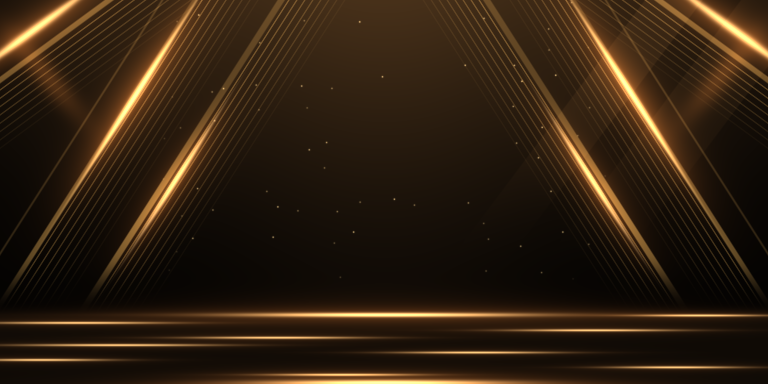
Write a Shadertoy shader that draws this background.

```glsl
#define AMBER vec3(1.0, 0.53, 0.2)
#define CREAM vec3(1.0, 0.86, 0.58)
#define GOLD vec3(0.6, 0.46, 0.23)
#define BROWN vec3(0.28, 0.19, 0.1)
#define SLANT 0.64
#define HORIZON 0.18
#define LINE_GAP 0.0175
#define LINE_COUNT 8.0
#define STREAKS 9
#define SPARK_CELL 0.082

float hash(vec2 p) {
    p = fract(p * vec2(0.1031, 0.1137));
    p += dot(p, p.yx + 33.33);
    return fract((p.x + p.y) * p.x * 43.7);
}

float bell(float x, float width) {
    x /= width;
    return exp(-x * x);
}

// Soft-edged bar between two offsets
float bar(float s, float lo, float hi) {
    float aa = 1.0 / iResolution.y;
    return smoothstep(lo - aa, lo + aa, s) * smoothstep(hi + aa, hi - aa, s);
}

// Parallel hairlines on the negative side of a beam
float hairlines(float s) {
    float index = floor(-s / LINE_GAP);
    float d = abs(fract(-s / LINE_GAP) - 0.5) * LINE_GAP;
    float aa = 1.0 / iResolution.y;
    float fade = step(0.0, index) * max(0.0, 1.0 - index / LINE_COUNT);
    return smoothstep(0.0006 + aa, 0.0004, d) * fade;
}

// Tapered hot core with an amber halo
vec3 flare(float s, float along, float reach, float width) {
    float taper = bell(along, reach);
    float core = bell(s, width * (0.25 + 0.75 * taper)) * taper;
    float halo = exp(-abs(s) / (width * 3.2)) * taper;
    return CREAM * core * 0.85 + AMBER * halo * 0.5;
}

// Horizontal offset to a slanted line, made perpendicular
float slanted(vec2 m, float top, float slope) {
    return (m.x - top - slope * m.y) / sqrt(1.0 + slope * slope);
}

// Overhead glow that narrows towards the floor
vec3 backdrop(vec2 m) {
    float fall = exp(-1.15 * m.y - 1.3 * m.y * m.y);
    float spread = bell(m.x, 0.68 - 0.3 * m.y);
    vec3 col = BROWN * fall * (0.2 + 0.8 * spread);
    return col + BROWN * 0.18 * bell(m.x - 0.75, 0.3) * bell(m.y - 0.25, 0.3);
}

vec3 beams(vec2 m) {
    float outer = slanted(m, 0.484, SLANT);
    float inner = slanted(m, 0.258, SLANT);
    float edge = slanted(m, 0.574, SLANT);
    float corner = slanted(m, 0.805, 1.364);
    float cross = slanted(m, 1.03, -0.767);
    float t = m.y;

    // Gold bands and hairlines
    vec3 col = GOLD * bar(inner, 0.0, 0.016) * (0.3 + 0.45 * bell(t - 0.55, 0.2));
    col += GOLD * bar(outer, 0.0, 0.013) * (0.25 + 0.35 * bell(t - 0.6, 0.2));
    col += GOLD * bar(edge, 0.0, 0.005) * 0.27;
    col += GOLD * bar(corner, -0.06, -0.046) * 0.55;
    col += GOLD * 0.42 * (hairlines(inner) + hairlines(outer) + hairlines(corner + 0.065));

    // Flares and their wide warm spill
    col += flare(outer - 0.003, t - 0.25, 0.2, 0.0085);
    col += flare(inner + 0.014, t - 0.47, 0.15, 0.007);
    col += flare(corner, t - 0.08, 0.13, 0.011);
    col += AMBER * 0.08 * bell(outer, 0.08) * bell(t - 0.25, 0.28);
    col += AMBER * 0.05 * bell(inner, 0.07) * bell(t - 0.5, 0.22);
    col += AMBER * 0.22 * bell(cross, 0.032) * bell(t - 0.2, 0.1);
    return col * smoothstep(0.82, 0.66, t);
}

vec3 sparks(vec2 p) {
    vec2 cell = floor(p / SPARK_CELL);
    vec2 jitter = vec2(hash(cell + 11.0), hash(cell + 47.0)) * 0.8 + 0.1;
    float d = length(p - (cell + jitter) * SPARK_CELL);
    float lit = step(0.6, hash(cell + 83.0)) * (0.25 + 0.4 * hash(cell + 5.0));
    float area = smoothstep(0.62, 0.45, abs(p.x - 1.0)) * smoothstep(0.25, 0.32, p.y);
    return CREAM * bell(d, 0.0024) * lit * area;
}

vec3 stage(vec2 p) {
    float x = p.x - 1.0;
    float h = p.y - HORIZON;
    vec3 col = BROWN * 0.2 * smoothstep(0.03, -0.02, h);

    // Horizon and front rim
    col += AMBER * 0.4 * bell(x, 0.65) * exp(-abs(h) / 0.022);
    col += CREAM * bell(x, 0.34) * bell(h, 0.0055);
    col += AMBER * 0.6 * bell(x, 0.5) * exp(-p.y / 0.018);
    col += CREAM * bell(x, 0.28) * bell(p.y - 0.003, 0.007);

    // Scattered horizontal streaks
    for (int i = 0; i < STREAKS; i++) {
        float n = float(i);
        float swing = 0.98 + 0.88 * cos(0.04 + 0.54 * n + 0.25 * cos(1.5708 * n));
        float march = 0.2 + 0.26 * (n - 1.0);
        float dx = p.x - (i % 2 == 0 ? swing : march);
        float dy = p.y - (HORIZON - 0.0016 - 0.0193 * n);
        float reach = 0.15 + 0.09 * hash(vec2(n, 7.0));
        col += CREAM * 0.75 * bell(dx, reach) * bell(dy, 0.0032);
        col += AMBER * 0.25 * bell(dx, reach * 1.6) * exp(-abs(dy) / 0.007);
    }
    return col;
}

void mainImage(out vec4 fragColor, in vec2 fragCoord) {
    vec2 p = fragCoord / iResolution.xy * vec2(2.0, 1.0);
    vec2 m = vec2(abs(p.x - 1.0), 1.0 - p.y);
    vec3 col = backdrop(m) * smoothstep(0.14, 0.24, p.y);
    col += beams(m) + sparks(p) + stage(p);

    // Faint crossing shafts on the right
    float shaft = slanted(vec2(p.x, m.y), 1.68, -0.75);
    float shafts = bar(shaft, 0.0, 0.12) + 0.8 * bar(shaft, 0.2, 0.36);
    col += BROWN * 0.2 * shafts * smoothstep(0.7, 0.15, m.y);
    fragColor = vec4(clamp(col, 0.0, 1.0), 1.0);
}
```
